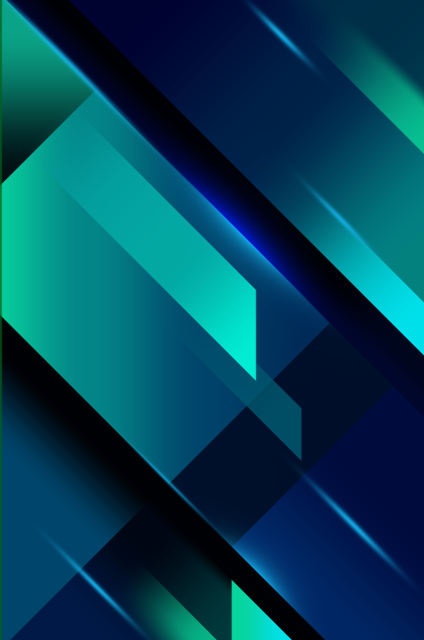
This background is drawn by a WebGL 2 fragment shader. Its source:

```glsl
#version 300 es
precision highp float;
// Overlapping diagonal glass panels in navy, teal and cyan with glowing edges.
uniform vec2 u_resolution;
out vec4 fragColor;

const vec3 BLACK = vec3(0.0, 0.004, 0.02);
const vec3 NAVY = vec3(0.0, 0.045, 0.24);
const vec3 INK = vec3(0.0, 0.05, 0.15);
const vec3 OCEAN = vec3(0.0, 0.27, 0.42);
const vec3 TEAL = vec3(0.01, 0.50, 0.51);
const vec3 MINT = vec3(0.03, 0.83, 0.62);
const vec3 CYAN = vec3(0.0, 0.88, 0.92);
const vec3 BLUE = vec3(0.0, 0.10, 0.75);
const vec3 SKY = vec3(0.08, 0.72, 0.95);

// Antialiased step: 1 where d is positive.
float edge(float d, float aa) {
    return smoothstep(-aa, aa, d);
}

// Antialiased interval between lo and hi.
float band(float v, float lo, float hi, float aa) {
    return edge(v - lo, aa) * edge(hi - v, aa);
}

// Soft elongated light; d runs across it and t along it.
float streak(float d, float t, float width, float len) {
    return exp(-d * d / (width * width) - t * t / (len * len));
}

// Light that ends sharply at d = 0 and fades toward positive d.
float rim(float d, float t, float width, float len, float aa) {
    return edge(d, aa) * exp(-max(d, 0.0) / width - t * t / (len * len));
}

// Three-colour ramp with stops s.x, s.y and s.z.
vec3 ramp(vec3 c0, vec3 c1, vec3 c2, vec3 s, float t) {
    vec3 c = mix(c0, c1, smoothstep(s.x, s.y, t));
    return mix(c, c2, smoothstep(s.y, s.z, t));
}

// Upper right panel with its strip and bright lower corner.
vec3 upperPanel(float a, float b, float aa) {
    vec3 c = ramp(vec3(0.0, 0.01, 0.19), vec3(0.0, 0.13, 0.28), TEAL, vec3(0.25, 0.62, 1.02), b);
    c = mix(c, vec3(0.0, 0.20, 0.28), 0.7 * smoothstep(0.42, 0.52, a));
    float lowBand = edge(0.19 - a, aa);
    c = mix(c, CYAN, lowBand * smoothstep(0.78, 1.16, b));
    float strip = edge(a - 0.422, aa) * (1.0 - smoothstep(0.49, 0.53, a));
    c = mix(c, MINT * 0.92, strip * smoothstep(0.52, 0.92, b));
    return mix(c, vec3(0.0, 0.52, 0.48), 0.35 * edge(b - 1.018, aa) * edge(a - 0.19, aa));
}

// Broad central panel, split by the perpendicular folds.
vec3 centrePanel(vec2 p, float a, float b, float aa) {
    vec3 c = ramp(MINT, TEAL * 1.04, OCEAN, vec3(-0.03, 0.14, 0.32), p.x);
    c = mix(c, vec3(0.0, 0.16, 0.34), smoothstep(0.30, 0.50, p.x));
    vec3 corner = mix(vec3(0.0, 0.06, 0.08), vec3(0.04, 0.64, 0.53), smoothstep(0.72, 0.96, p.y));
    c = mix(c, corner, edge(0.29 - b, aa));
    c = mix(c, INK, 0.94 * edge(b - 1.02, aa));
    vec3 tail = mix(vec3(0.0, 0.15, 0.39), NAVY, smoothstep(-0.45, -0.18, a));
    c = mix(c, tail, edge(b - 1.217, aa));

    // Two translucent blades cut off by vertical ends.
    float faint = band(a, -0.249, -0.167, aa) * edge(0.471 - p.x, aa);
    c = mix(c, vec3(0.0, 0.35, 0.44), faint * 0.85 * smoothstep(0.65, 1.1, b));
    float bright = band(a, -0.195, -0.053, aa) * edge(0.400 - p.x, aa);
    vec3 blade = ramp(TEAL * 1.2, vec3(0.01, 0.66, 0.64), vec3(0.0, 0.93, 0.83), vec3(0.3, 0.68, 0.96), b);
    return mix(c, blade, bright * smoothstep(0.26, 0.48, b));
}

// Lower left panel, shaded beneath the central one.
vec3 lowerPanel(vec2 p, float a, float b, float aa) {
    float lit = 1.0 - smoothstep(-0.70, -0.53, a);
    vec3 c = mix(BLACK, OCEAN, lit);
    vec3 fold = mix(INK * 0.5, vec3(0.0, 0.10, 0.28), 1.0 - smoothstep(-0.85, -0.62, a));
    fold = mix(fold, vec3(0.0, 0.22, 0.23), band(a, -0.661, -0.544, aa) * smoothstep(1.08, 1.34, b));
    float strip = edge(-0.661 - a, aa) * smoothstep(-0.79, -0.69, a);
    fold = mix(fold, MINT * 0.85, strip * smoothstep(1.08, 1.33, b));
    c = mix(c, fold, edge(b - 1.016, aa));
    c = mix(c, BLACK, smoothstep(-0.575, -0.535, a));
    float wedge = edge(-0.544 - a, aa) * edge(p.x - 0.362, aa);
    return mix(c, mix(MINT, CYAN, smoothstep(0.37, 0.45, p.x)), wedge);
}

void main() {
    vec2 p = gl_FragCoord.xy / u_resolution.y;
    float aa = 1.0 / u_resolution.y;
    float a = p.x + p.y - 1.0; // across the falling diagonals
    float b = p.x - p.y + 1.0; // along the falling diagonals

    // Dark channel, then the three panels.
    vec3 c = mix(vec3(0.0, 0.015, 0.15), BLACK, smoothstep(0.02, 0.085, a));
    c = mix(c, vec3(0.0, 0.04, 0.20), smoothstep(0.95, 1.15, b) * 0.5);
    c = mix(c, centrePanel(p, a, b, aa), edge(0.01 - a, aa));
    c = mix(c, lowerPanel(p, a, b, aa), edge(-0.492 - a, aa));
    c = mix(c, upperPanel(a, b, aa), edge(a - 0.107, aa));

    // Lights along the panel borders.
    c += BLUE * rim(a - 0.01, b - 0.74, 0.028, 0.17, aa);
    c = mix(c, SKY, 0.9 * rim(0.012 - a, b - 0.75, 0.022, 0.16, aa));
    c = mix(c, SKY, 0.8 * streak(a - 0.01, b - 0.20, 0.007, 0.20));
    c = mix(c, SKY, 0.85 * rim(a + 0.492, b - 1.30, 0.022, 0.10, aa));
    c = mix(c, SKY, 0.6 * streak(a + 0.490, b - 1.02, 0.004, 0.10));

    // Free streaks of light.
    c = mix(c, SKY, 0.9 * streak(a - 0.384, b - 0.495, 0.007, 0.07));
    c = mix(c, SKY, 0.8 * streak(a - 0.190, b - 0.875, 0.006, 0.08));
    c = mix(c, SKY, 0.9 * streak(a + 0.268, b - 1.376, 0.007, 0.11));
    c = mix(c, SKY, 0.9 * streak(a + 0.766, b - 1.07, 0.006, 0.10));

    // Thin green margin on the left.
    c = mix(c, vec3(0.0, 0.38, 0.10), 0.75 * edge(0.003 - p.x, aa));
    fragColor = vec4(clamp(c, 0.0, 1.0), 1.0);
}
```
